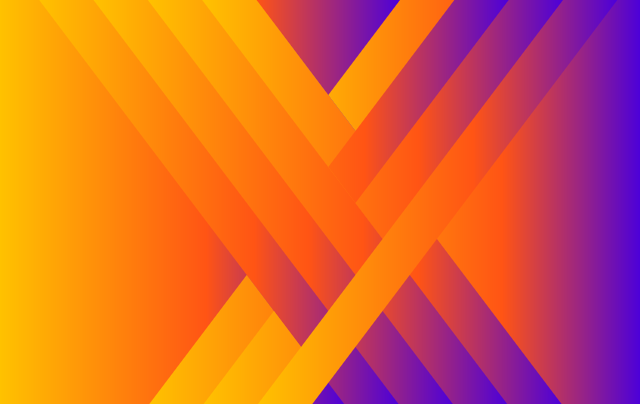
A WebGL 2 fragment shader for this background:

```glsl
#version 300 es
precision highp float;
// Crossing diagonal ribbons, each shaded from yellow through orange to violet.

uniform vec2 u_resolution;
out vec4 fragColor;

const vec3 YELLOW = vec3(1.0, 0.76, 0.0);
const vec3 ORANGE = vec3(1.0, 0.33, 0.08);
const vec3 VIOLET = vec3(0.30, 0.0, 0.85);

// Lengths are fractions of the canvas width
const float SLANT = 0.755;        // horizontal run per unit of height
const float STEP = 0.0849;        // horizontal width of a ribbon
const float FALL_START = 0.0612;  // first falling edge on the top side
const float RISE_START = 0.625;   // first rising edge on the top side
const float SPAN = 0.561;         // horizontal extent of a ribbon
const float RISE_RUN = 0.4766;    // sideways run of a rising edge

// Three-colour horizontal blend, with orange at 60 percent
vec3 sunset(float x, float start, float span) {
    float t = clamp((x - start) / span, 0.0, 1.0);
    vec3 warm = mix(YELLOW, ORANGE, min(t / 0.6, 1.0));
    return mix(warm, VIOLET, max((t - 0.6) / 0.4, 0.0));
}

// Smooth coverage of the side where value exceeds edge
float beyond(float value, float edge, float softness) {
    return clamp((value - edge) / softness + 0.5, 0.0, 1.0);
}

// Left field, falling ribbons and right field, stacked left to right
vec3 fallingLayers(float x, float fall, float softness) {
    vec3 color = sunset(x, 0.0, 0.538);
    for (int i = 0; i < 4; i++) {
        float start = FALL_START + float(i) * STEP;
        color = mix(color, sunset(x, start, SPAN), beyond(fall, start, softness));
    }
    float rightField = beyond(fall, FALL_START + 4.0 * STEP, softness);
    return mix(color, sunset(x, 0.462, 0.538), rightField);
}

// Rising ribbons, woven over and under the falling ones
vec3 risingLayers(vec3 base, float x, float rise, float fall, float softness) {
    float rightOfAll = beyond(fall, FALL_START + 4.0 * STEP, softness);
    float rightOfThree = beyond(fall, FALL_START + 3.0 * STEP, softness);
    float leftOfAll = 1.0 - beyond(fall, FALL_START, softness);

    // Dark wedge between the arms
    vec3 color = mix(base, sunset(x, RISE_START - STEP - RISE_RUN, SPAN), rightOfAll);
    for (int i = 0; i < 4; i++) {
        float start = RISE_START + float(i) * STEP;
        float visible = i == 0 ? rightOfAll : (i == 3 ? 1.0 : max(rightOfThree, leftOfAll));
        // The short first ribbon stays in the warm range
        vec3 shade = i == 0 ? sunset(x, 0.45, 0.5) : sunset(x, start - RISE_RUN, SPAN);
        color = mix(color, shade, visible * beyond(rise, start, softness));
    }
    return color;
}

void main() {
    // Width-based position, measured downward from the top side
    vec2 p = vec2(gl_FragCoord.x, u_resolution.y - gl_FragCoord.y) / u_resolution.x;
    float fall = p.x - SLANT * p.y;
    float rise = p.x + SLANT * p.y;
    float softness = length(vec2(1.0, SLANT)) / u_resolution.x;

    vec3 base = fallingLayers(p.x, fall, softness);
    vec3 woven = risingLayers(base, p.x, rise, fall, softness);
    float lowerRight = beyond(rise, RISE_START + 4.0 * STEP, softness);
    fragColor = vec4(mix(woven, base, lowerRight), 1.0);
}
```
